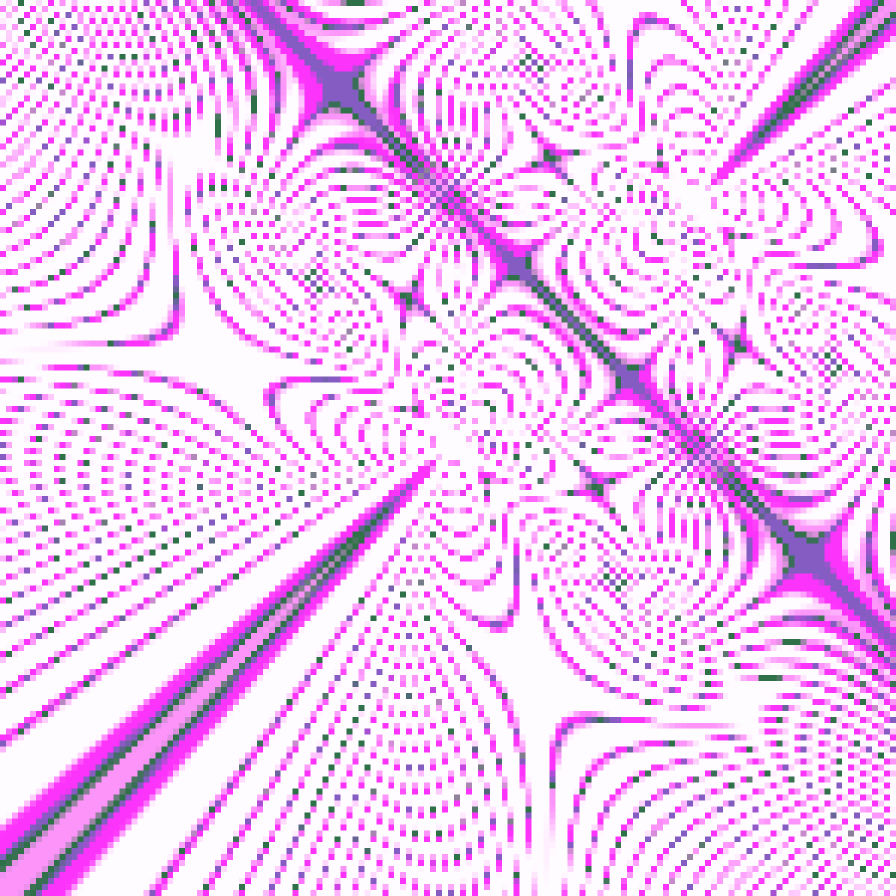
A WebGL 2 fragment shader for this background:

```glsl
#version 300 es
precision highp float;

uniform vec2 u_resolution;
out vec4 fragColor;

// distance to a slightly raised point, in cells
float softDistance(vec2 p, vec2 source) {
    vec2 d = p - source;
    return sqrt(dot(d, d) + 1.0);
}

// one cycle of colour: white, magenta, violet, green, pink, white
vec3 bandColor(float t) {
    vec3 white = vec3(1.0, 0.99, 1.0);
    vec3 magenta = vec3(0.99, 0.2, 0.98);
    vec3 violet = vec3(0.52, 0.36, 0.76);
    vec3 green = vec3(0.18, 0.44, 0.28);
    vec3 pink = vec3(0.99, 0.58, 0.98);

    vec3 color = mix(white, magenta, smoothstep(-0.24, -0.12, t));
    color = mix(color, violet, smoothstep(-0.025, -0.01, t));
    color = mix(color, green, smoothstep(0.012, 0.022, t));
    color = mix(color, pink, smoothstep(0.035, 0.055, t));
    return mix(color, white, smoothstep(0.09, 0.22, t));
}

// two-source interference, sampled once per cell so that it aliases
vec3 interference(vec2 uv) {
    vec2 cell = floor(uv * 150.0) + 0.5;
    float nearDistance = softDistance(cell, vec2(76.16));
    float farDistance = softDistance(cell, vec2(115.84));
    float difference = abs(nearDistance - farDistance);
    float phase = fract(1.5691 * difference + 0.5) - 0.5;
    // bands widen toward the line of equal distance
    float sharpness = 1.4 * (1.0 - exp(-0.1 * difference));
    return bandColor(phase * sharpness);
}

void main() {
    // four samples per pixel smooth the cell edges
    vec3 color = vec3(0.0);
    for (int i = 0; i < 4; i++) {
        vec2 offset = 0.5 * vec2(i & 1, i >> 1) - 0.25;
        color += interference((gl_FragCoord.xy + offset) / u_resolution);
    }
    fragColor = vec4(color * 0.25, 1.0);
}
```
